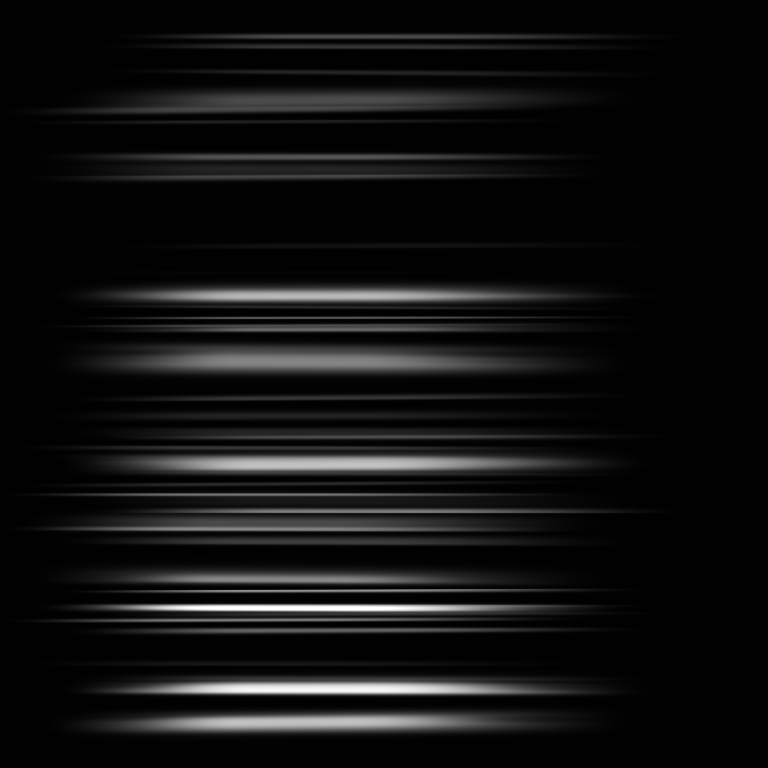
This background is drawn by a three.js fragment shader. Its source:

```glsl
varying vec2 vUv;

#define BAND_ROWS 22.0
#define BAND_WIDTH 0.0112
#define BAND_LIGHT 1.2
#define THREAD_ROWS 64.0
#define THREAD_WIDTH 0.0034
#define THREAD_LIGHT 0.6
#define GRAIN_ROWS 120.0
#define GRAIN_DEPTH 0.7
#define MIN_WIDTH 0.0015
#define TILT 0.014
#define BACKGROUND 0.003

float hash(vec2 p) {
  vec3 q = fract(p.xyx * 0.1031);
  q += dot(q, q.yzx + 33.33);
  return fract((q.x + q.y) * q.z);
}

float noise(float t, float seed) {
  float cell = floor(t);
  float f = fract(t);
  f = f * f * (3.0 - 2.0 * f);
  return mix(hash(vec2(cell, seed)), hash(vec2(cell + 1.0, seed)), f);
}

// Long horizontal fade: quick rise on the left, slow fall on the right
float lengthFade(float x) {
  return smoothstep(0.05, 0.31, x) * (1.0 - smoothstep(0.46, 0.84, x));
}

// One streak whose upper and lower edges differ in sharpness
float streak(vec2 p, float row, float rows, float width, float wander, float seed) {
  vec2 id = vec2(row + 7.0, seed);
  float center = (row + 0.2 + 0.6 * hash(id)) / rows;
  float present = step(hash(id + 11.3), mix(0.78, 0.38, center));
  present *= step(0.01, center) * step(center, 0.97);

  float x = p.x - (hash(id + 23.7) - 0.5) * wander;
  float d = p.y - center - (hash(id + 31.1) - 0.5) * TILT * (p.x - 0.35);
  float skew = hash(id + 47.9);
  float taper = 1.0 + (hash(id + 53.3) - 0.5) * (p.x - 0.35);
  float size = width * mix(0.65, 1.25, hash(id + 61.7)) * taper;
  float side = d > 0.0 ? mix(0.4, 1.4, skew) : mix(1.4, 0.4, skew);
  d = abs(d) / max(size * side, MIN_WIDTH);

  float strength = mix(0.22, 1.0, pow(hash(id + 71.9), 1.5));
  strength *= mix(1.0, 0.62, smoothstep(0.25, 0.6, center));
  return present * strength * exp(-pow(d, 2.5)) * lengthFade(x);
}

// Streaks of one size, one possible per row
float layer(vec2 p, float rows, float width, float wander, float seed) {
  float row = floor(p.y * rows);
  float dark = 1.0;
  for (int i = -1; i <= 1; i++) {
    dark *= 1.0 - streak(p, row + float(i), rows, width, wander, seed);
  }
  return 1.0 - dark;
}

void main() {
  // Uneven spacing makes dense groups and wide gaps
  vec2 p = vUv;
  p.y += 0.010 * sin(31.0 * p.y) + 0.006 * sin(53.0 * p.y + 1.0);

  float bands = BAND_LIGHT * layer(p, BAND_ROWS, BAND_WIDTH, 0.06, 3.0);
  float threads = THREAD_LIGHT * layer(p, THREAD_ROWS, THREAD_WIDTH, 0.16, 19.0);
  threads *= smoothstep(0.35, 0.6, noise(p.y * 15.0, 41.0));

  // Fine lines show in the dim bands and vanish in the bright cores
  float grain = noise(vUv.y * GRAIN_ROWS + 0.5 * vUv.x, 5.0);
  bands *= 1.0 - GRAIN_DEPTH * grain * (1.0 - smoothstep(0.2, 0.85, bands));

  float light = bands + threads * (1.0 - min(bands, 1.0));
  gl_FragColor = vec4(vec3(clamp(BACKGROUND + light, 0.0, 1.0)), 1.0);
}
```
